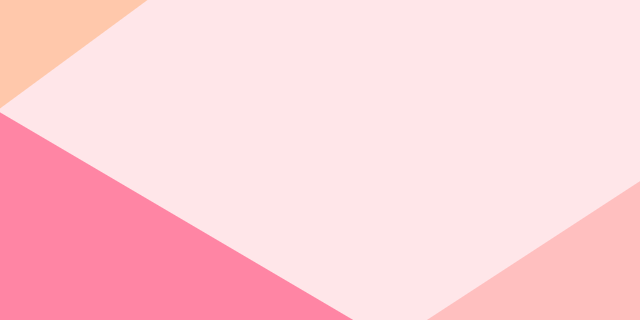
Reproduce this background procedurally as a Shadertoy shader.

```glsl
// Antialiased coverage of the half-plane to the left of the line from a to b
float leftOf(vec2 p, vec2 a, vec2 b) {
    vec2 dir = normalize(b - a);
    vec2 q = p - a;
    float dist = dir.x * q.y - dir.y * q.x;
    return clamp(dist * iResolution.y + 0.5, 0.0, 1.0);
}

void mainImage(out vec4 fragColor, in vec2 fragCoord) {
    // Canvas spans 2 by 1 units
    vec2 p = fragCoord / iResolution.xy * vec2(2.0, 1.0);

    const vec3 blush = vec3(1.0, 0.902, 0.914);
    const vec3 peach = vec3(1.0, 0.784, 0.671);
    const vec3 rose = vec3(1.0, 0.522, 0.643);
    const vec3 coral = vec3(1.0, 0.749, 0.749);

    // Flat corner triangles over the pale ground
    vec3 color = blush;
    color = mix(color, peach, leftOf(p, vec2(0.0, 0.661), vec2(0.461, 1.0)));
    color = mix(color, rose, leftOf(p, vec2(1.104, 0.0), vec2(0.0, 0.649)));
    color = mix(color, coral, leftOf(p, vec2(2.0, 0.434), vec2(1.334, 0.0)));

    fragColor = vec4(color, 1.0);
}
```
